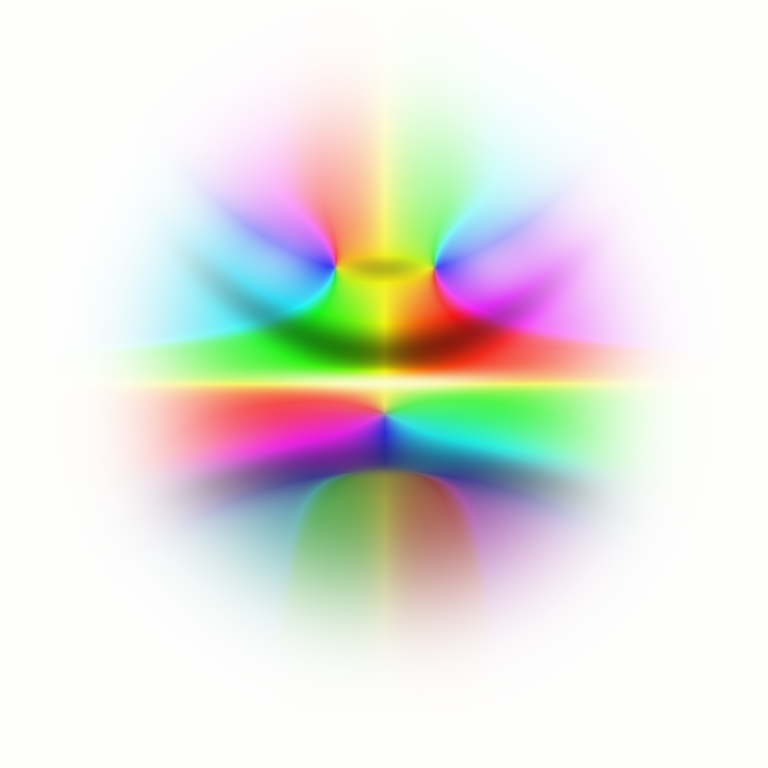
A three.js fragment shader for this background:

```glsl
// A soft rainbow bloom on white: the phase of a smooth complex field sets the hue,
// curved bands darken or bleach it, and a round falloff fades it into the paper.
// The field is mirrored left to right, so hues turn opposite ways on each side.
varying vec2 vUv;

const vec3 PAPER = vec3(0.996, 0.996, 0.992);
const vec2 CENTER = vec2(0.501, 0.5);
const float UNIT = 0.13;          // canvas size of one field unit
const float AXIS_HUE = 0.1667;    // yellow along the mirror axis
const float TWIST = 2.5;          // strength of the odd field part
const float BLOOM_RADIUS = 2.1;
const float BLOOM_POWER = 3.8;
const float BASE_LIGHT = 0.56;
const float BASE_SATURATION = 0.9;
const float VORTEX_BLUR = 0.16;   // greys out hues around field zeros

// Signed step with a soft slope of the given width
float softSign(float x, float width) {
  return x * inversesqrt(x * x + width * width);
}

float bell(float x, float width) {
  float t = x / width;
  return exp(-t * t);
}

vec3 hslToRgb(float hue, float saturation, float light) {
  vec3 ramp = abs(mod(hue * 6.0 + vec3(0.0, 4.0, 2.0), 6.0) - 3.0) - 1.0;
  float chroma = saturation * (1.0 - abs(2.0 * light - 1.0));
  return light + chroma * (clamp(ramp, 0.0, 1.0) - 0.5);
}

// Even part in x, odd part in y; each factor changes sign on one curve
vec2 phaseField(vec2 p) {
  float u2 = p.x * p.x;
  float upperArc = 1.1 + 0.26 * u2;
  float lowerArc = -0.87 - 0.13 * u2;
  float odd = softSign(p.x, 0.8) * softSign(p.y - upperArc, 0.5)
            * softSign(p.y, 0.2) * softSign(p.y - lowerArc, 0.5);
  odd *= TWIST / (1.0 + 0.15 * u2);

  float pinch = 3.3 * bell(p.y - 1.15, 0.45) + 1.2 * smoothstep(0.3, 1.8, p.y);
  float archTop = -0.3 - 0.12 * u2;
  float archBottom = -0.86 - 0.35 * u2 - u2 * u2 * u2;
  float even = softSign(1.0 - pinch * u2, 0.5)
             * softSign(p.y - archTop, 0.3) * softSign(p.y - archBottom, 0.3);
  return vec2(even, odd);
}

float bandLight(vec2 p, float lowerHalf) {
  float u2 = p.x * p.x;
  float side = abs(p.x);
  float light = BASE_LIGHT;
  // Dark bowl and dark arch
  light -= 0.31 * bell(p.y - 0.31 - 0.25 * u2, 0.23) * bell(p.x, 2.1);
  light -= 0.19 * bell(p.y + 0.72 + 0.1 * u2, 0.22);
  light -= 0.16 * lowerHalf;
  // Bleached waist and the warm spot just under it
  light += 0.36 * bell(p.y - 0.02 - 0.02 * u2, 0.1) * bell(p.x, 1.2);
  light += 0.1 * bell(p.y + 0.17, 0.14) * bell(p.x, 1.1);
  // Shaded upper knot, pale petals beside it and a pale crown
  light -= 0.2 * bell(p.y - 1.16, 0.14) * bell(p.x, 0.5);
  light += 0.16 * bell(side - 1.05, 0.42) * bell(p.y - 1.2, 0.3);
  light += 0.12 * smoothstep(1.0, 2.0, p.y);
  // Light leans to the upper right
  light += 0.03 * clamp(p.x, -1.5, 1.5) * smoothstep(-0.2, 1.2, p.y);
  return clamp(light, 0.0, 0.95);
}

void main() {
  vec2 p = (vUv - CENTER) / UNIT;
  float lowerHalf = 1.0 - smoothstep(-1.1, -0.6, p.y);

  // Hue from the phase, calmer colour near the zeros
  vec2 field = phaseField(p);
  float hue = AXIS_HUE + atan(field.y, field.x + 0.00001) / 6.2831853;
  float saturation = BASE_SATURATION - 0.4 * lowerHalf
                   - 0.25 * bell(p.y + 0.65, 0.28) * bell(p.x, 0.7);
  saturation *= softSign(length(field), VORTEX_BLUR);
  vec3 petal = hslToRgb(hue, saturation, bandLight(p, lowerHalf));

  // Round falloff, stretched slightly upward
  vec2 q = vec2(p.x, p.y * mix(1.0, 0.87, smoothstep(-0.3, 0.6, p.y)));
  float cover = exp(-pow(length(q) / BLOOM_RADIUS, BLOOM_POWER));
  gl_FragColor = vec4(mix(PAPER, petal, cover), 1.0);
}
```
